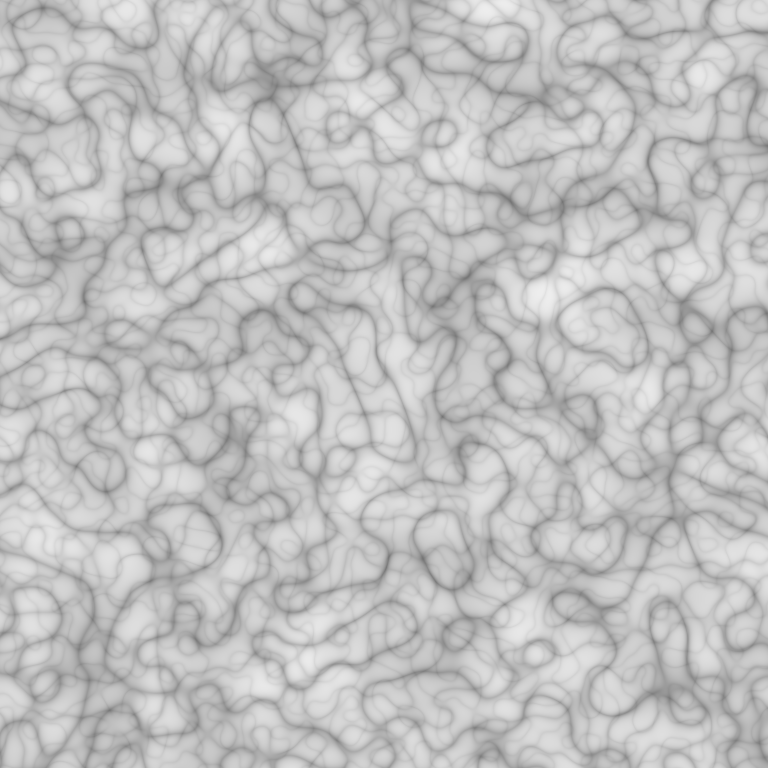
This texture is drawn by a WebGL 2 fragment shader. Its source:

```glsl
#version 300 es
precision highp float;

uniform vec2 u_resolution;
out vec4 fragColor;

#define BASE_FREQ 15.0      // cells across the canvas in the widest vein layer
#define LACUNARITY 1.45     // frequency step between vein layers
#define LAYERS 3
#define VEIN_DEPTH 0.22     // darkening of the strongest veins
#define VEIN_FALLOFF 0.56   // depth step between vein layers
#define VEIN_WIDTH 0.4      // softness of the vein flanks
#define CLOUD_FREQ 9.0
#define CLOUD_DEPTH 0.03
#define PLATEAU 0.862       // grey level between the veins
#define NOISE_GAIN 4.6      // brings gradient noise to unit deviation

// Integer hash giving a unit gradient for each lattice point
vec2 latticeGradient(ivec2 cell, uint seed) {
    uint h = uint(cell.x) * 0x9E37u + uint(cell.y) * 0x1F123BB5u + seed * 0x632BE5ABu;
    h = (h ^ (h >> 16)) * 0x7FEB352Du;
    h = (h ^ (h >> 15)) * 0x846CA68Bu;
    h ^= h >> 16;
    float angle = float(h >> 8) / 16777216.0 * 6.28319;
    return vec2(cos(angle), sin(angle));
}

float gradientNoise(vec2 p, uint seed) {
    ivec2 cell = ivec2(floor(p));
    vec2 f = fract(p);
    vec2 blend = f * f * f * (f * (f * 6.0 - 15.0) + 10.0);
    vec2 corner = vec2(0.0, 1.0);
    float a = dot(latticeGradient(cell, seed), f);
    float b = dot(latticeGradient(cell + ivec2(1, 0), seed), f - corner.yx);
    float c = dot(latticeGradient(cell + ivec2(0, 1), seed), f - corner.xy);
    float d = dot(latticeGradient(cell + ivec2(1, 1), seed), f - corner.yy);
    return NOISE_GAIN * mix(mix(a, b, blend.x), mix(c, d, blend.x), blend.y);
}

mat2 rotation(float angle) {
    float c = cos(angle), s = sin(angle);
    return mat2(c, s, -s, c);
}

// Dark creases along the zero lines of several noise layers
float veins(vec2 uv, float pixel) {
    float shade = 0.0;
    float freq = BASE_FREQ;
    float depth = VEIN_DEPTH;
    for (int i = 0; i < LAYERS; i++) {
        float layer = float(i);
        vec2 p = rotation(0.4 + 1.1 * layer) * uv * freq + 7.3 * layer;
        float n = gradientNoise(p, uint(i) + 1u);
        float smoothing = 0.5 * pixel * freq * NOISE_GAIN;
        float ridge = sqrt(n * n + smoothing * smoothing);
        shade += depth * exp(-ridge / VEIN_WIDTH);
        freq *= LACUNARITY;
        depth *= VEIN_FALLOFF;
    }
    return shade;
}

void main() {
    float pixel = 1.0 / u_resolution.y;
    vec2 uv = gl_FragCoord.xy * pixel;

    // Broad light and dark patches beneath the veins
    float clouds = CLOUD_DEPTH * gradientNoise(rotation(0.8) * uv * CLOUD_FREQ, 11u);

    float grey = PLATEAU + clouds - veins(uv, pixel);
    fragColor = vec4(vec3(clamp(grey, 0.0, 1.0)), 1.0);
}
```
